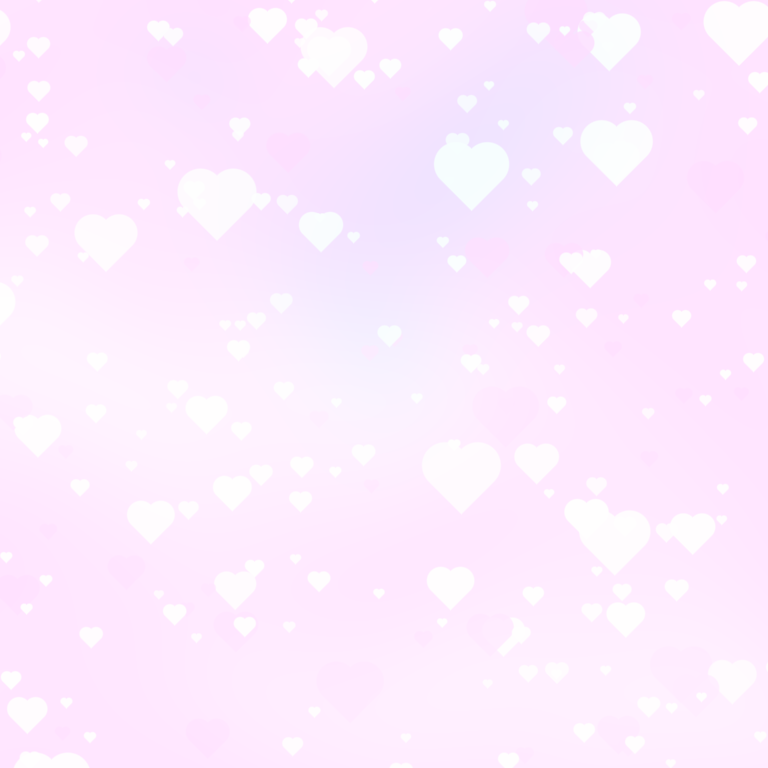
This background is drawn by a WebGL 1 fragment shader. Its source:

```glsl
precision highp float;
// Pale hearts scattered over a soft pink and lavender haze.
// Each layer jitters one heart per grid cell; white and pink layers alternate
// so that hearts overlap and bite into each other.
uniform vec2 u_resolution;

vec3 hash3(vec2 p) {
  vec3 q = vec3(dot(p, vec2(127.1, 311.7)), dot(p, vec2(269.5, 183.3)),
                dot(p, vec2(419.2, 371.9)));
  return fract(sin(q) * 43758.54);
}

// Signed distance to an upright heart, one unit wide and centred.
float heartDistance(vec2 p) {
  p = p * 1.207 + vec2(0.0, 0.55);
  p.x = abs(p.x);
  if (p.x + p.y > 1.0) {
    return (length(p - vec2(0.25, 0.75)) - 0.3536) / 1.207;
  }
  vec2 notch = p - vec2(0.0, 1.0);
  vec2 flank = p - 0.5 * max(p.x + p.y, 0.0);
  return sqrt(min(dot(notch, notch), dot(flank, flank))) * sign(p.x - p.y) / 1.207;
}

// Coverage of a layer: share is the fraction of cells that hold a heart.
float heartLayer(vec2 uv, float cells, float share, float width, float seed) {
  vec2 home = floor(uv * cells);
  float soft = max(0.0013, 0.7 / min(u_resolution.x, u_resolution.y));
  float cover = 0.0;
  for (int j = -1; j <= 1; j++) {
    for (int i = -1; i <= 1; i++) {
      vec2 cell = home + vec2(float(i), float(j));
      vec3 place = hash3(cell + seed);
      vec3 look = hash3(cell + seed + 57.3);
      float size = width * mix(0.8, 1.05, place.z);
      vec2 center = (cell + 0.1 + 0.8 * place.xy) / cells;
      float d = heartDistance((uv - center) / size) * size;
      float shape = 1.0 - smoothstep(-soft, soft, d);
      float opacity = mix(0.7, 1.0, sqrt(look.y));
      cover = max(cover, shape * opacity * step(look.x, share));
    }
  }
  return cover;
}

float glow(vec2 uv, vec2 center, vec2 radius) {
  vec2 q = (uv - center) / radius;
  return exp(-dot(q, q));
}

// Pink haze with light pools and a lavender cloud above the middle.
vec3 haze(vec2 uv) {
  float light = 0.065 * glow(uv, vec2(0.32, 0.47), vec2(0.42, 0.17))
              + 0.055 * glow(uv, vec2(0.82, 0.1), vec2(0.3, 0.17))
              + 0.03 * glow(uv, vec2(0.0, 0.62), vec2(0.2, 0.16))
              + 0.03 * glow(uv, vec2(0.35, 0.1), vec2(0.3, 0.13));
  vec2 w = uv + 0.06 * sin(uv.yx * 9.0 + vec2(1.0, 4.0));
  light += 0.008 * sin(w.x * 11.0 + 2.0) * sin(w.y * 13.0 + 1.0);
  float lavender = glow(w, vec2(0.66, 0.79), vec2(0.2, 0.15))
                 + 0.6 * glow(w, vec2(0.47, 0.63), vec2(0.11, 0.13))
                 + 0.35 * glow(w, vec2(0.27, 0.9), vec2(0.09, 0.08));
  return vec3(1.0 - 0.06 * min(lavender, 1.0), 0.892 + light, 1.0);
}

void main() {
  vec2 uv = gl_FragCoord.xy / min(u_resolution.x, u_resolution.y);
  vec3 color = haze(uv);

  // White hearts lift green, so they turn minty over lavender.
  vec3 white = vec3(mix(color.r, 1.0, 0.4), 0.997, 0.995);
  vec3 pink = vec3(mix(color.r, 1.0, 0.7), color.g - 0.02, 1.0);

  // Large hearts
  color = mix(color, pink, 0.8 * heartLayer(uv, 5.0, 0.35, 0.092, 3.0));
  color = mix(color, white, heartLayer(uv, 6.0, 0.36, 0.1, 11.0));
  // Medium hearts
  color = mix(color, white, heartLayer(uv, 8.0, 0.32, 0.062, 23.0));
  color = mix(color, pink, 0.9 * heartLayer(uv, 7.0, 0.28, 0.06, 37.0));
  // Small and tiny hearts
  color = mix(color, pink, 0.9 * heartLayer(uv, 14.0, 0.2, 0.024, 41.0));
  color = mix(color, white, heartLayer(uv, 14.0, 0.38, 0.03, 59.0));
  color = mix(color, white, heartLayer(uv, 20.0, 0.22, 0.016, 73.0));

  gl_FragColor = vec4(color, 1.0);
}
```
